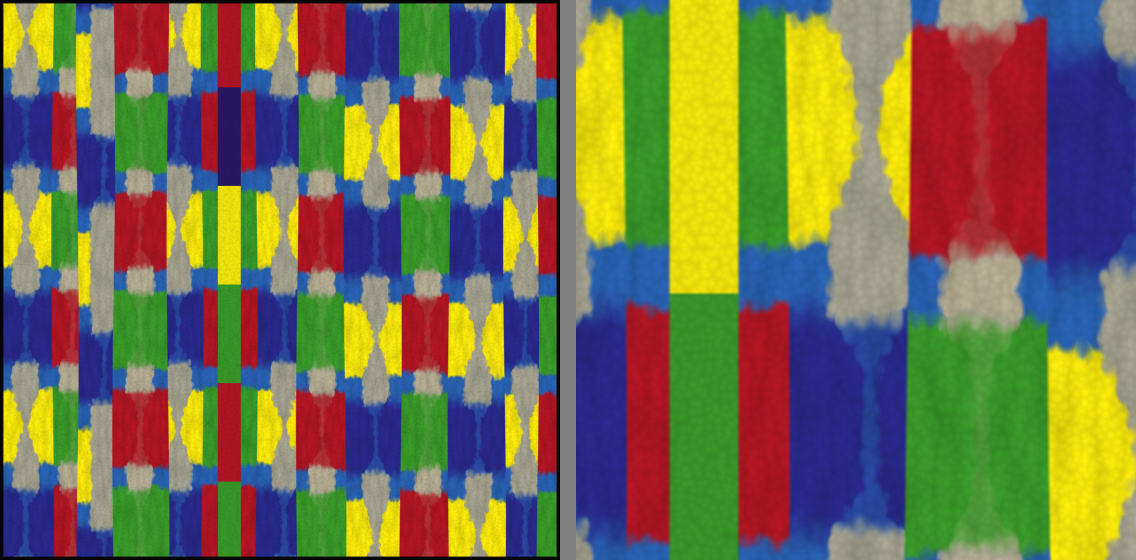
Left, the full canvas; right, a detail of the centre.
This pattern is drawn by a three.js fragment shader. Its source:

```glsl
varying vec2 vUv;

const int STRIPS = 15;
const int BAR_STRIP = 6;

// Per strip: left edge, first tone, thread centre (-1 = none), downward shift
const float leftEdge[STRIPS] = float[STRIPS](0.0, .094, .138, .203, .300, .361, .389, .430,
                                             .458, .531, .616, .715, .802, .901, .960);
const float firstTone[STRIPS] = float[STRIPS](0., 2., 0., 3., 0., 2., 0., 2., 0., 3., 1., 2., 1., 0., 3.);
const float threadX[STRIPS] = float[STRIPS](.046, .130, .186, .250, .318, -1., -1., -1.,
                                            .508, .575, .671, .764, .854, .938, -1.);
const float shift[STRIPS] = float[STRIPS](0., 0., .070, .003, 0., 0., .010, 0.,
                                          0., .007, .021, .009, .021, .008, .012);
const float barTone[6] = float[6](3., 4., 0., 2., 3., 2.);

vec2 hash2(vec2 p) {
  vec3 q = fract(p.xyx * vec3(.1031, .1030, .0973));
  q += dot(q, q.yzx + 33.33);
  return fract((q.xx + q.yz) * q.zy);
}

// Distance to the nearest scattered point
float cellular(vec2 p) {
  vec2 cell = floor(p), f = fract(p);
  float nearest = 2.0;
  for (int y = -1; y <= 1; y++)
    for (int x = -1; x <= 1; x++) {
      vec2 o = vec2(float(x), float(y));
      nearest = min(nearest, length(o + hash2(cell + o) - f));
    }
  return nearest;
}

vec3 tone(float k) {
  if (k < .5) return vec3(.92, .86, .04);
  if (k < 1.5) return vec3(.15, .15, .52);
  if (k < 2.5) return vec3(.21, .57, .15);
  if (k < 3.5) return vec3(.66, .08, .13);
  return vec3(.15, .09, .38);
}

vec3 solidBar(float r) {
  vec3 col = tone(barTone[0]);
  for (int j = 1; j < 6; j++)
    col = mix(col, tone(barTone[j]), smoothstep(-.007, .007, r - float(j - 1)));
  return col;
}

vec3 strip(int i, vec2 p, float ragged) {
  float r = (p.y - .146 - shift[i]) / .176;
  if (i == BAR_STRIP) return solidBar(r);

  // Tones alternate in pairs down the strip
  float flip = mod(floor(r) + 1.0, 2.0);
  float k = firstTone[i] + flip * (1.0 - 2.0 * mod(firstTone[i], 2.0));
  bool yellow = k < .5, blue = k > .5 && k < 1.5;

  // Dyed block, fading to mid blue in the gaps between rows
  float d = .5 - abs(fract(r) - .5) + ragged * .05;
  float gap = k < 1.5 ? .125 : .10;
  float soft = blue ? .09 : .03;
  vec3 midBlue = vec3(.15, .36, .66);
  vec3 col = mix(midBlue, tone(k), smoothstep(gap - soft, gap + soft, d));

  // Undyed thread: wide in the gaps, pinched inside the block
  float pinch = smoothstep(.08, yellow ? .5 : .32, d);
  if (yellow && i == 2) pinch = 0.0;
  float halfWidth = mix(.024, yellow ? .005 : .004, pinch);
  float side = abs(p.x - threadX[i]) + ragged * .006;
  float fade = yellow ? 0.0 : smoothstep(gap - .02, gap + .08, d);
  vec3 grey = k < 1.5 ? vec3(.61, .60, .53) : vec3(.67, .64, .54);
  vec3 thread = blue ? mix(grey, midBlue, fade) : grey;
  float cover = 1.0 - fade * (blue ? .45 : .82);
  return mix(col, thread, cover * (1.0 - smoothstep(halfWidth - .003, halfWidth + .003, side)));
}

void main() {
  vec2 p = vec2(vUv.x, 1.0 - vUv.y);

  // Frayed outlines and streaked dye
  float ragged = cellular(p * vec2(110., 75.)) - .45
               + .25 * sin(p.x * 83. + 2. * sin(p.y * 37.)) * sin(p.y * 61. + p.x * 29.);
  float streak = cellular(p * vec2(90., 24.));
  float grain = cellular(p * 210.);

  vec3 col = vec3(0.0);
  for (int i = 0; i < STRIPS; i++) {
    float fi = float(i);
    float sway = i == BAR_STRIP || i == BAR_STRIP + 1 ? 0.0 : .0025 * sin(p.y * 6. + fi * 2.1);
    float inside = smoothstep(-.0015, .0015, p.x - leftEdge[i] - sway);
    if (inside > 0.0) col = mix(col, strip(i, p, ragged), inside);
  }

  bool onBar = p.x > leftEdge[BAR_STRIP] && p.x < leftEdge[BAR_STRIP + 1];
  col *= 1.0 + (onBar ? .04 : .16) * (.45 - streak) + .10 * (.45 - grain);

  // Dark frame
  vec2 rim = min(p, 1.0 - p);
  col = mix(vec3(.02), col, smoothstep(.004, .008, min(rim.x, rim.y)));
  gl_FragColor = vec4(col, 1.0);
}
```
